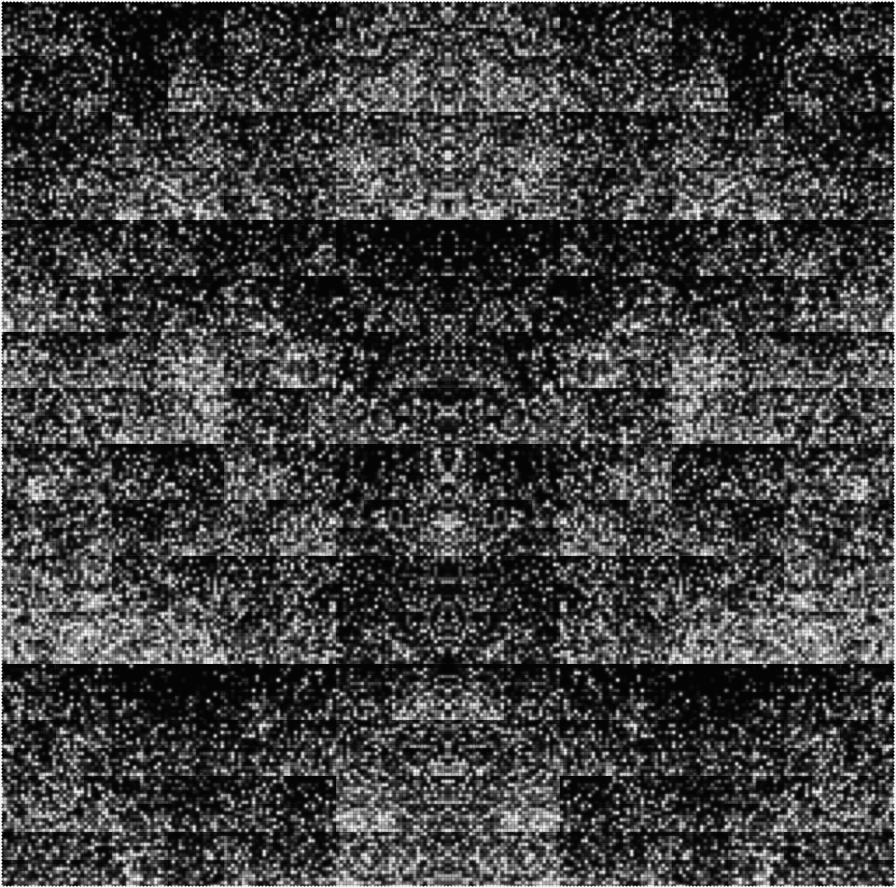
A WebGL 1 fragment shader for this pattern:

```glsl
precision highp float;
// A fine lattice of soft grey dots, mirrored about the vertical centre line.
// Nested blocks, halving in size, add up to a tone: most start dark at their
// top and lighten downward. The tone skews the random grey of the dots.

uniform vec2 u_resolution;

#define DOTS vec2(256.0, 254.0) // dots across and down
#define SPAN 256.0              // block units along each side
#define DOT_BLUR 0.4            // spread of a dot, in dot pitches
#define BLOCK_STEP 1.5          // tone change between blocks
#define BLOCK_RAMP 1.5          // lightening from block top to bottom
#define DRIFT 0.6               // lightening down the whole canvas
#define CLUMP 0.5               // strength of the fine clumping
#define CLUMP_SIZE 3.0          // in dot pitches
#define DARKNESS 2.0            // larger values give more black dots
#define GROUND 0.015
#define GAP_SHADE 0.2           // darkening between dots
#define PAPER 0.96              // grey of the thin outer edge

const float TAU = 6.2831853;

float hash(vec2 p) {
  vec3 q = fract(vec3(p.xyx) * 0.1031);
  q += dot(q, q.yzx + 33.33);
  return fract((q.x + q.y) * q.z);
}

float cornerSlope(vec2 corner, vec2 offset) {
  float angle = TAU * hash(corner + 71.0);
  return dot(vec2(cos(angle), sin(angle)), offset);
}

float gradientNoise(vec2 p) {
  vec2 i = floor(p);
  vec2 f = p - i;
  vec2 s = f * f * f * (f * (f * 6.0 - 15.0) + 10.0);
  float low = mix(cornerSlope(i, f),
                  cornerSlope(i + vec2(1.0, 0.0), f - vec2(1.0, 0.0)), s.x);
  float high = mix(cornerSlope(i + vec2(0.0, 1.0), f - vec2(0.0, 1.0)),
                   cornerSlope(i + vec2(1.0, 1.0), f - vec2(1.0, 1.0)), s.x);
  return mix(low, high, s.y);
}

// Position of a dot in block units, from the top, folded about the centre.
vec2 foldedPlace(vec2 cell) {
  vec2 p = (cell + 0.5) / DOTS * SPAN;
  return vec2(abs(p.x - SPAN * 0.5), p.y);
}

// Sum of nested blocks, strongest at an eighth of the canvas.
float blockTone(vec2 p) {
  float tone = DRIFT * (p.y / SPAN - 0.5);
  float size = SPAN * 0.5;
  for (int level = 0; level < 7; level++) {
    float rank = float(level) - 2.2;
    float weight = exp(-0.12 * rank * rank);
    vec2 seed = floor(p / size) + 37.0 * float(level);
    float fall = sqrt(fract(p.y / size)) - 0.667;
    float steepness = mix(0.35, 1.0, hash(seed + 213.0));
    tone += BLOCK_STEP * weight * (hash(seed + 5.0) - 0.5);
    tone += BLOCK_RAMP * max(weight, 0.4) * steepness * fall;
    size *= 0.5;
  }
  return tone;
}

// Random greys of the nearest dots, blended as soft round spots.
float dotGrey(vec2 grid, vec2 cell, float skew) {
  float sum = 0.0;
  float total = 0.0;
  for (int j = -1; j <= 1; j++) {
    for (int i = -1; i <= 1; i++) {
      vec2 neighbour = cell + vec2(float(i), float(j));
      vec2 away = (grid - neighbour - 0.5) / DOT_BLUR;
      float weight = exp(-0.5 * dot(away, away));
      float random = hash(floor(foldedPlace(neighbour)) + 419.0);
      sum += weight * pow(random, skew);
      total += weight;
    }
  }
  return sum / total;
}

// Thin pale border with a scalloped inner edge.
float paleEdge(vec2 grid) {
  vec2 depth = min(grid, DOTS - grid) + 0.12 * cos(TAU * grid.yx);
  return 1.0 - smoothstep(0.3, 0.8, min(depth.x, depth.y));
}

void main() {
  vec2 uv = gl_FragCoord.xy / u_resolution;
  vec2 grid = vec2(uv.x, 1.0 - uv.y) * DOTS;
  vec2 cell = floor(grid);

  vec2 place = foldedPlace(cell);
  float tone = blockTone(place) + CLUMP * gradientNoise(place / CLUMP_SIZE);
  float light = dotGrey(grid, cell, exp2(DARKNESS - tone));

  // Shade the corners between the round dots.
  float gap = smoothstep(0.3, 0.65, length(grid - cell - 0.5));
  light *= 1.0 - GAP_SHADE * gap;

  float grey = mix(GROUND, 1.0, light);
  gl_FragColor = vec4(vec3(mix(grey, PAPER, paleEdge(grid))), 1.0);
}
```
